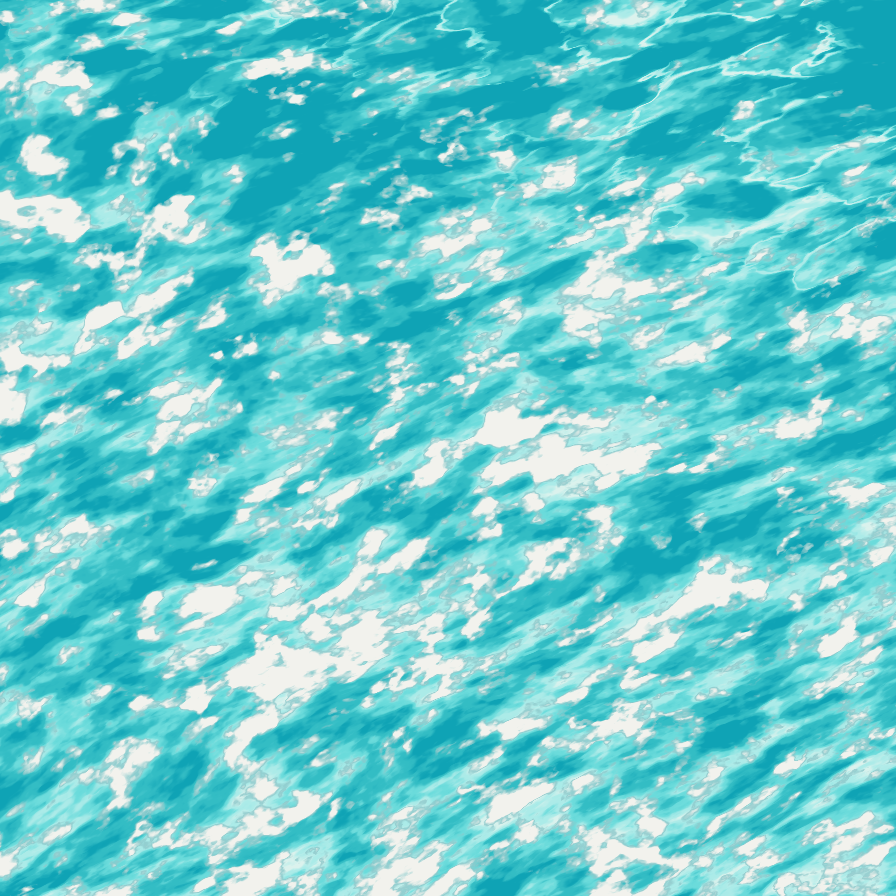
Give the GLSL for this texture, as a WebGL 1 fragment shader.

```glsl
precision highp float;
// Sunlit turquoise water: slanted ripples, thin caustic lines and white glints.
// All layers are cellular noise sampled in a sheared, stretched flow space;
// their sum is a tone that a colour ramp turns into water.
uniform vec2 u_resolution;

vec2 hash2(vec2 cell) {
  return fract(sin(vec2(dot(cell, vec2(127.1, 311.7)),
                        dot(cell, vec2(269.5, 183.3)))) * 43758.5453);
}

// x: smoothly blended random cell values, y: gap between the two nearest points
vec2 cellular(vec2 p) {
  vec2 base = floor(p);
  float total = 0.0, weights = 1e-5, nearest = 8.0, second = 8.0;
  for (int j = -1; j <= 1; j++) {
    for (int i = -1; i <= 1; i++) {
      vec2 cell = base + vec2(float(i), float(j));
      vec2 point = hash2(cell);
      vec2 offset = cell + point - p;
      float d2 = dot(offset, offset);
      float weight = exp(-7.0 * d2);
      total += weight * fract(dot(point, vec2(31.0, 57.0)));
      weights += weight;
      float dist = sqrt(d2);
      second = min(second, max(nearest, dist));
      nearest = min(nearest, dist);
    }
  }
  return vec2(total / weights, second - nearest);
}

// Layered cellular noise with mean near 0 and deviation near 1
float layers(vec2 p) {
  float sum = 0.0, gain = 1.0;
  for (int i = 0; i < 4; i++) {
    sum += gain * (cellular(p).x - 0.5);
    p = p * 1.9 + vec2(17.3, 9.1);
    gain *= 0.55;
  }
  return sum * 3.8;
}

vec3 waterRamp(float tone) {
  vec3 color = vec3(0.06, 0.64, 0.71);
  color = mix(color, vec3(0.20, 0.74, 0.77), smoothstep(-1.4, -0.5, tone));
  color = mix(color, vec3(0.42, 0.86, 0.86), smoothstep(-0.4, 0.5, tone));
  color = mix(color, vec3(0.67, 0.92, 0.91), smoothstep(0.5, 1.3, tone));
  return mix(color, vec3(0.86, 0.95, 0.93), smoothstep(1.4, 2.3, tone));
}

void main() {
  vec2 uv = gl_FragCoord.xy / min(u_resolution.x, u_resolution.y);

  // Flow space: streaks rise to the right, more steeply near the bottom
  vec2 flow = vec2(uv.x + 0.4 * uv.y, uv.y - uv.x * (0.62 - 0.27 * uv.y));
  flow += 0.008 * sin(flow.yx * vec2(23.0, 11.0) + 3.0 * sin(flow * 7.0));

  float patches = layers(flow * vec2(6.0, 9.0) + 40.0);
  float streaks = layers(flow * vec2(13.0, 36.0));
  float blobs = layers(flow * vec2(28.0, 44.0) + 80.0);

  // Ripples, paler toward the bottom
  float tone = 0.78 * streaks + 0.3 * patches + 0.25 * blobs + 0.9 * (0.5 - uv.y);

  // Broken caustic threads, mostly toward the top right
  vec2 wobble = 0.13 * vec2(streaks, patches);
  float gap = cellular(flow * vec2(7.5, 15.0) + wobble + 20.0).y;
  float upper = smoothstep(0.8, 1.25, uv.y + 0.35 * uv.x);
  float thread = 1.0 - smoothstep(0.01, 0.13, gap);
  tone += upper * (2.3 * thread * smoothstep(-1.6, 0.4, streaks) - 0.35);

  vec3 color = waterRamp(tone);

  // Clustered sun glints with a dull soft rim, sparse in the top right corner
  float glint = 0.75 * blobs + 0.32 * patches + 0.3 * streaks;
  glint -= 0.8 * smoothstep(1.1, 1.9, uv.x + uv.y);
  color = mix(color, vec3(0.54, 0.78, 0.79), 0.85 * smoothstep(0.3, 0.85, glint));
  color = mix(color, vec3(0.95, 0.95, 0.93), smoothstep(0.7, 1.45, glint));

  gl_FragColor = vec4(color, 1.0);
}
```
